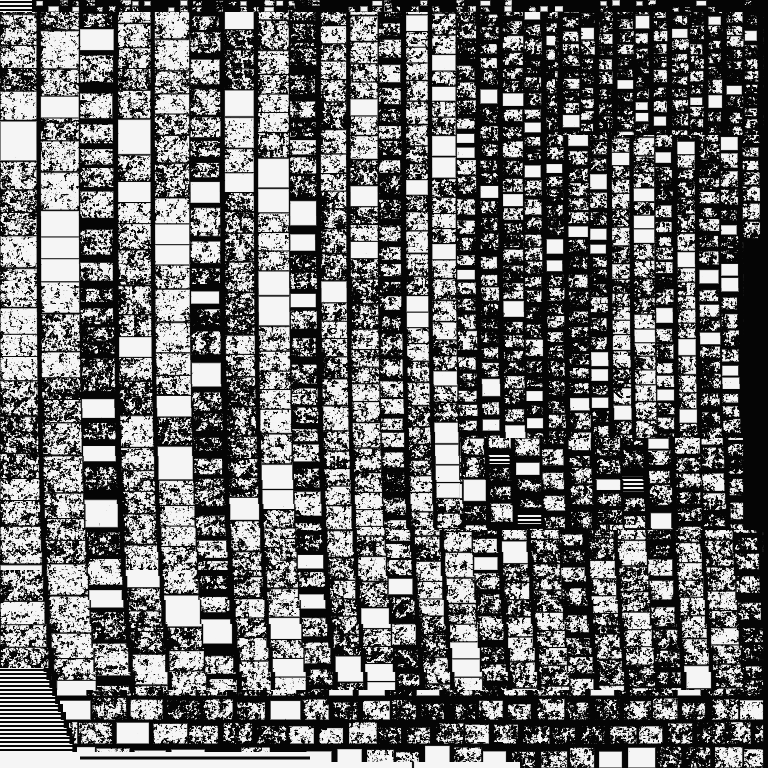
This pattern is drawn by a three.js fragment shader. Its source:

```glsl
// Densely packed atlas of small black and white tiles, shrinking to the right.
// Columns follow a quadratic spacing, rows are jittered per column, and each
// tile is a box eroded by thresholded gradient noise with its own density.
varying vec2 vUv;

float hash(vec2 p) {
  vec3 q = fract(p.xyx * vec3(0.1031, 0.103, 0.0973));
  q += dot(q, q.yzx + 33.33);
  return fract((q.x + q.y) * q.z);
}

float cornerSlope(vec2 corner, vec2 offset) {
  float angle = 6.2832 * hash(corner);
  return dot(vec2(cos(angle), sin(angle)), offset);
}

float gradientNoise(vec2 p) {
  vec2 i = floor(p), f = fract(p);
  vec2 s = f * f * f * (f * (f * 6.0 - 15.0) + 10.0);
  vec2 e = vec2(1.0, 0.0);
  return mix(mix(cornerSlope(i, f), cornerSlope(i + e.xy, f - e.xy), s.x),
             mix(cornerSlope(i + e.yx, f - e.yx), cornerSlope(i + 1.0, f - 1.0), s.x), s.y);
}

// Column coordinate at x: pitch shrinks up to column "last", then stays even.
float columnAt(float x, float last) {
  float start = last * (41.0 - 0.6 * last);
  return x < start ? (41.0 - sqrt(max(1681.0 - 2.4 * x, 0.0))) / 1.2
                   : last + (x - start) / (41.0 - 1.2 * last);
}

float lines(float y, float soft) {
  return smoothstep(-0.5 * soft, 0.5 * soft, abs(fract(y / 4.0) - 0.5) * 4.0 - 0.9);
}

void main() {
  vec2 p = vUv * 768.0;          // 768 layout units across the canvas
  float down = 768.0 - p.y;
  float soft = 0.75 * fwidth(p.x);

  // Regions: tall columns, a denser top right, a middle band, wide lower tiles
  bool shelf = down > 690.0;
  bool strip = down < 12.0;
  bool lower = down > 530.0 + 40.0 * step(p.x, 280.0);
  bool band = !lower && p.x > 460.0 && down > 438.0;
  bool dense = p.x > 555.0 && down < 135.0;
  float last = lower ? 10.0 : band ? 12.0 : dense ? 19.0 : 16.0;

  // Columns lean to the right in steps toward the bottom
  float lean = 20.0 * pow(floor(down / 24.0) * 24.0 / 700.0, 4.0);
  float x = p.x - lean * min(p.x / 60.0, 1.0);
  if (shelf) x += 30.0 * hash(vec2(floor(p.y / 24.0), 7.0));
  float u = strip ? x / 12.0 : columnAt(x, last);
  float column = floor(u);
  float width = strip ? 12.0 : 41.0 - 1.2 * min(column + 0.5, last);

  // Rows, stretched and shifted differently in each column
  float height = strip ? 6.0 : shelf ? 24.0 : 0.72 * width;
  float v = p.y / height;
  if (!shelf && !strip)
    v += 0.25 * sin(p.y * 0.045 + column * 2.0) + hash(vec2(column, last));
  vec2 id = vec2(column + 40.0 * last, floor(v));
  float density = hash(id + 3.0);
  float trim = hash(id + 91.0);

  // Tile box: some columns are stacked tight, others keep black gaps
  bool loose = mod(column, 3.0) == 2.0 || shelf || strip || band || dense
            || (!lower && ((column > 13.0 && column < 20.0) || column > 24.0));
  vec2 cell = fract(vec2(u, v)) * vec2(width, height);
  float sideGap = mod(column, 3.0) == 1.0 ? 1.4 : 4.5;
  float rowGap = loose ? height * mix(0.1, 0.38, trim) : 1.3;
  vec2 size = vec2(width - sideGap - (loose ? 2.0 * trim : 0.0), height - rowGap);
  vec2 edge = abs(cell - 0.5 * size - 0.5) - 0.5 * size;
  float tile = smoothstep(soft, -soft, max(edge.x, edge.y));

  // Leafy speckle with a density per tile; a few tiles stay nearly blank
  vec2 q = p + 57.0 * vec2(density, trim);
  float speckle = 0.5 * gradientNoise(q * 0.11)
                + 0.55 * gradientNoise(q * 0.3)
                + 0.45 * gradientNoise(q * 0.62);
  float bias = mix(-0.13, 0.27, density) + (loose ? 0.0 : 0.06);
  bias -= 0.22 * exp(-cell.x / 4.0) + 0.1 * exp(-cell.y / 4.0);
  if (density > 0.86) bias += 0.45;
  float ink = tile * smoothstep(-0.14, 0.14, speckle + bias);
  if (trim > 0.97 && band) ink = tile * lines(p.y, soft);
  if (strip) ink *= step(p.x > 400.0 ? 0.6 : 0.4, density);

  // Black right margin
  float margin = down < 240.0 || lower ? 763.0 : 743.0;
  ink *= smoothstep(soft, -soft, p.x - margin);

  // Ruled lines in the lower left and upper left corners, pale strip below
  float ruledEdge = 45.0 + 0.36 * (floor(down / 8.0) * 8.0 - 668.0);
  if (down > 668.0 && down < 752.0 && p.x < ruledEdge + 5.0)
    ink = lines(p.y, soft) * smoothstep(soft, -soft, p.x - ruledEdge);
  if (strip && p.x < 32.0) ink = lines(p.y, soft);
  if (down > 752.0 && p.x < 310.0)
    ink = p.x < 80.0 ? 1.0 : smoothstep(-soft, soft, abs(down - 758.0) - 1.5);
  if (down > 762.0 && p.x < 520.0)
    ink = smoothstep(-soft, soft, abs(p.x - 413.0) - 1.0);

  gl_FragColor = vec4(vec3(mix(0.02, 0.96, ink)), 1.0);
}
```
